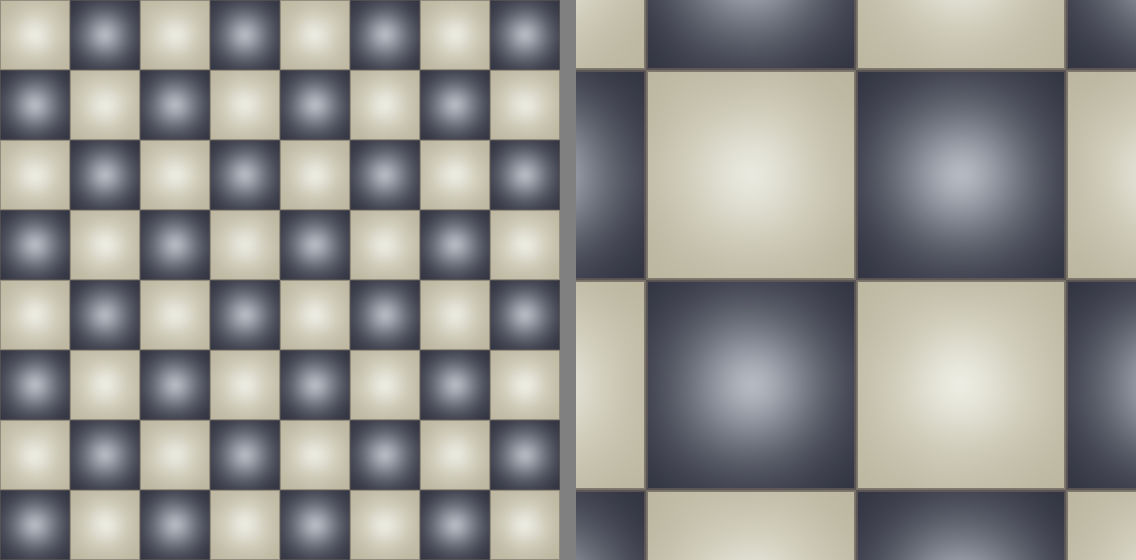
Left, the full canvas; right, a detail of the centre.
Write a Shadertoy shader that draws this pattern.

```glsl
const float TILES = 8.0;             // repeats across and down
const float JOINT_WIDTH = 0.018;     // in tile units
const float JOINT_OPACITY = 0.8;
const float GLOW_RADIUS = 0.36;      // in tile units
const float GLOW_POWER = 1.65;
const float TILE_VARIATION = 0.008;
const float MOTTLE_SCALE = 3.0;      // noise cells per tile, whole number
const float MOTTLE_AMOUNT = 0.012;

const vec3 DARK_EDGE    = vec3(0.170, 0.180, 0.230);
const vec3 DARK_CENTER  = vec3(0.700, 0.720, 0.755);
const vec3 LIGHT_EDGE   = vec3(0.732, 0.708, 0.615);
const vec3 LIGHT_CENTER = vec3(0.920, 0.920, 0.880);
const vec3 JOINT_COLOR  = vec3(0.400, 0.370, 0.350);

float hash(vec2 p) {
    vec3 q = fract(p.xyx * 0.1031);
    q += dot(q, q.yzx + 33.33);
    return fract((q.x + q.y) * q.z);
}

// Dot of a random lattice gradient with the offset from its corner
float cornerSlope(vec2 cell, vec2 corner, vec2 f, float period) {
    float angle = 6.28318 * hash(mod(cell + corner, period));
    return dot(vec2(cos(angle), sin(angle)), f - corner);
}

// Gradient noise that wraps after a whole number of cells
float gradientNoise(vec2 p, float period) {
    vec2 cell = floor(p);
    vec2 f = fract(p);
    vec2 u = f * f * f * (f * (f * 6.0 - 15.0) + 10.0);
    float low = mix(cornerSlope(cell, vec2(0, 0), f, period),
                    cornerSlope(cell, vec2(1, 0), f, period), u.x);
    float high = mix(cornerSlope(cell, vec2(0, 1), f, period),
                     cornerSlope(cell, vec2(1, 1), f, period), u.x);
    return mix(low, high, u.y);
}

void mainImage(out vec4 fragColor, in vec2 fragCoord) {
    vec2 p = fragCoord / iResolution.xy * TILES;
    vec2 pixel = TILES / iResolution.xy;
    vec2 tile = floor(p);
    vec2 local = fract(p) - 0.5;
    vec2 edgeDist = 0.5 - abs(local);

    // Smooth checkerboard, dark in the lower left tile
    vec2 side = 1.0 - 2.0 * mod(tile, 2.0);
    side *= clamp(2.0 * edgeDist / pixel, 0.0, 1.0);
    float light = 0.5 - 0.5 * side.x * side.y;

    // Radial glow inside each tile
    float glow = exp(-pow(length(local) / GLOW_RADIUS, GLOW_POWER));
    vec3 color = mix(mix(DARK_EDGE, DARK_CENTER, glow),
                     mix(LIGHT_EDGE, LIGHT_CENTER, glow), light);

    // Faint tone shifts and mottling
    float period = TILES * MOTTLE_SCALE;
    color += TILE_VARIATION * (hash(tile + 17.0) - 0.5);
    color += MOTTLE_AMOUNT * gradientNoise(p * MOTTLE_SCALE, period);

    // Thin joints between tiles
    vec2 coverage = clamp((0.5 * JOINT_WIDTH - edgeDist) / pixel + 0.5, 0.0, 1.0);
    color = mix(color, JOINT_COLOR, JOINT_OPACITY * max(coverage.x, coverage.y));

    fragColor = vec4(color, 1.0);
}
```
